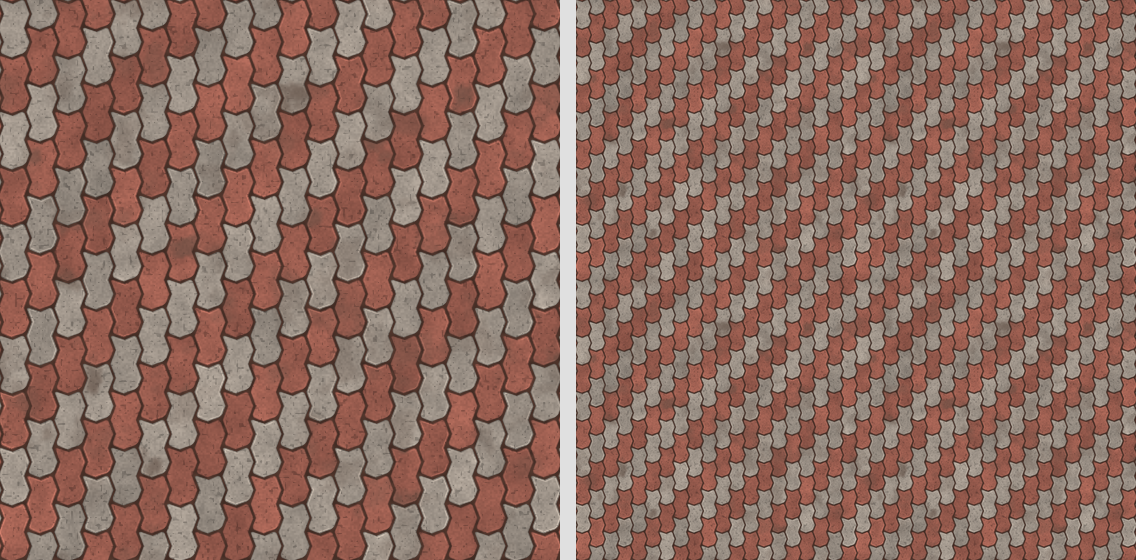
Left: one tile. Right: repeated 2 by 2.
Give the GLSL for this texture, as a Shadertoy shader.

```glsl
// Zigzag interlocking pavers in diagonal bands of red and grey, with worn concrete faces.
#define MODULES 20.0      // half-paver modules across and down (even)
#define ZIGZAG 0.095      // sideways swing of the edges, in modules
#define JOINT 0.032       // half width of the joint, in modules
#define CORNER 0.15       // corner radius, in modules
#define TONE_SPREAD 0.13  // brightness change between pavers
#define MOTTLE 0.24       // cloudy discolouration
#define GRAIN 0.13        // fine surface grain
#define RED_STONE vec3(0.602, 0.362, 0.308)
#define GREY_STONE vec3(0.613, 0.573, 0.532)
#define JOINT_COLOR vec3(0.285, 0.190, 0.155)
#define STAIN_COLOR vec3(0.36, 0.29, 0.25)

float hash(vec2 p) {
    vec3 q = fract(p.xyx * vec3(0.1031, 0.1030, 0.0973));
    q += dot(q, q.yzx + 33.33);
    return fract((q.x + q.y) * q.z);
}

// Value noise that wraps after the given whole number of cells.
float noise(vec2 uv, float cells, float seed) {
    vec2 p = uv * cells;
    vec2 i = floor(p), f = fract(p);
    f = f * f * (3.0 - 2.0 * f);
    vec2 a = mod(i, cells) + seed, b = mod(i + 1.0, cells) + seed;
    return mix(mix(hash(a), hash(vec2(b.x, a.y)), f.x),
               mix(hash(vec2(a.x, b.y)), hash(b), f.x), f.y);
}

float fbm(vec2 uv, float cells, float seed) {
    float sum = 0.0, weight = 0.5;
    for (int i = 0; i < 4; i++) {
        sum += weight * noise(uv, cells, seed);
        cells *= 2.0;
        seed += 17.0;
        weight *= 0.5;
    }
    return sum / 0.9375;
}

// Triangle wave: -1 at whole numbers, +1 halfway between.
float zigzag(float t) {
    return 1.0 - 4.0 * abs(fract(t) - 0.5);
}

void mainImage(out vec4 fragColor, in vec2 fragCoord) {
    vec2 uv = fragCoord / iResolution.xy;
    float pixel = MODULES / iResolution.y;

    // Bend the grid so that all paver edges become zigzags.
    vec2 p = vec2(uv.x, 1.0 - uv.y) * MODULES;
    p.x -= ZIGZAG * zigzag(p.y);
    p.y -= ZIGZAG * zigzag(p.x);

    // Each paver is two modules tall; each column steps by one module.
    float column = mod(floor(p.x), MODULES);
    float along = 0.5 * (p.y + column);
    float row = mod(floor(along), 0.5 * MODULES);
    vec2 id = vec2(column, row);
    vec2 local = vec2(fract(p.x), 2.0 * fract(along));

    // Distance inward from the rounded paver outline.
    vec2 inset = min(local, vec2(1.0, 2.0) - local) / sqrt(1.0 + 16.0 * ZIGZAG * ZIGZAG);
    float edge = CORNER - length(max(CORNER - inset, 0.0));

    // Stone colour and tone of each paver.
    vec3 color = mix(GREY_STONE, RED_STONE, mod(row, 2.0));
    color *= 1.0 + TONE_SPREAD * (hash(id + 5.0) - 0.5);

    // Clouds, grain and dark pores.
    float cloud = fbm(uv, 28.0, 11.0);
    color *= 1.0 + MOTTLE * (cloud - 0.5);
    color *= 1.0 + GRAIN * (noise(uv, 300.0, 3.0) - 0.5);
    float pores = smoothstep(0.74, 0.95, noise(uv, 210.0, 71.0));
    color *= 1.0 - 0.20 * pores;

    // Dirt patches, stronger on a few pavers.
    float dirt = smoothstep(0.52, 0.80, fbm(uv, 18.0, 131.0));
    float dirty = mix(0.25, 0.65, smoothstep(0.75, 1.0, hash(id + 47.0)));
    color = mix(color, STAIN_COLOR, dirt * dirty);

    // Shaded bevel with a pale, unevenly worn rim.
    color *= mix(0.62, 1.0, smoothstep(0.02, 0.085, edge));
    float rim = smoothstep(0.06, 0.09, edge) * (1.0 - smoothstep(0.09, 0.14, edge));
    float wear = hash(id + 83.0) * smoothstep(0.35, 0.7, noise(uv, 50.0, 29.0));
    color *= 1.0 + 0.22 * rim * wear;

    // Dark joint between pavers.
    float face = smoothstep(JOINT - 0.6 * pixel, JOINT + 0.6 * pixel, edge);
    vec3 joint = JOINT_COLOR * (0.85 + 0.3 * noise(uv, 120.0, 59.0));
    fragColor = vec4(mix(joint, color, face), 1.0);
}
```
